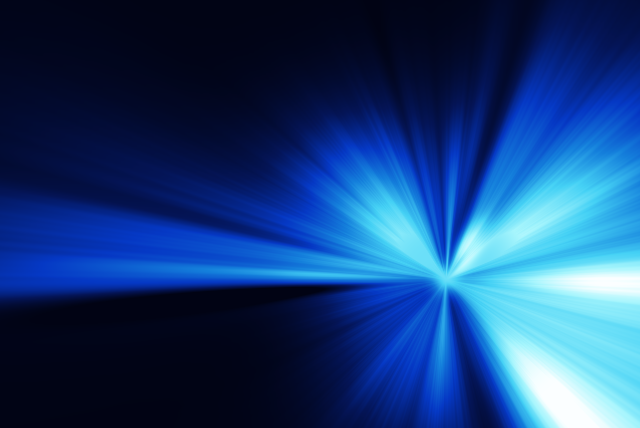
Give the GLSL for this background, as a Shadertoy shader.

```glsl
#define CENTRE vec2(0.697, 0.346)
#define BASE_ENERGY 0.10
#define STREAK_AMOUNT 0.21
#define BEAM_FALLOFF 2.6
#define FAR_ONSET 0.38
#define NEAR_DIMMING 0.25
#define CORE_RADIUS 0.035
#define CORE_ENERGY 3.9
#define FLARE_OFFSET vec2(0.050, 0.080)
#define FLARE_ANGLE 56.0
#define FLARE_SIZE vec2(0.070, 0.026)
#define FLARE_ENERGY 2.2

// Each beam: angle in degrees, angular width, reach, energy
const vec4 FANS[11] = vec4[11](
    vec4(-20.0, 48.0, 1.3, 4.6), vec4(36.0, 20.0, 0.54, 4.1),
    vec4(63.0, 12.0, 0.60, 2.3), vec4(86.0, 4.0, 0.36, 2.6),
    vec4(124.0, 32.0, 0.38, 4.5), vec4(142.0, 13.0, 0.44, 1.1),
    vec4(166.0, 15.0, 1.0, 1.5), vec4(245.0, 28.0, 0.38, 2.2),
    vec4(268.0, 9.0, 0.3, 2.0), vec4(187.0, 40.0, 0.28, 2.3),
    vec4(105.0, 2.0, 0.5, -0.6));

// Beams and dark gaps that grow in strength away from the centre
const vec4 FAR_BEAMS[10] = vec4[10](
    vec4(-1.0, 7.0, 2.0, 2.0), vec4(-49.0, 12.0, 2.0, 3.0),
    vec4(175.0, 6.0, 1.6, 1.4), vec4(177.7, 1.5, 0.9, 0.9),
    vec4(180.5, 2.5, 1.8, 1.4), vec4(183.5, 3.0, 0.75, -2.0),
    vec4(73.0, 3.0, 0.6, -0.9), vec4(-73.0, 7.0, 2.0, -0.9),
    vec4(166.0, 2.0, 0.9, -0.7), vec4(79.0, 3.0, 0.5, 0.8));

// Energy levels from darkness to white heat
const vec3 RAMP[7] = vec3[7](
    vec3(0.003, 0.006, 0.05), vec3(0.015, 0.08, 0.34),
    vec3(0.02, 0.22, 0.77), vec3(0.08, 0.50, 0.86),
    vec3(0.27, 0.82, 0.96), vec3(0.65, 0.96, 0.99), vec3(1.0));

vec3 energyColour(float energy) {
    float level = clamp(energy, 0.0, 5.999);
    int i = int(level);
    return mix(RAMP[i], RAMP[i + 1], fract(level));
}

vec2 hashGradient(vec2 cell) {
    float h = fract(sin(dot(cell, vec2(127.1, 311.7))) * 43758.5);
    return vec2(cos(h * 6.2832), sin(h * 6.2832));
}

float gradientNoise(vec2 p) {
    vec2 i = floor(p), f = fract(p);
    vec2 u = f * f * f * (f * (f * 6.0 - 15.0) + 10.0);
    vec2 e = vec2(0.0, 1.0);
    float a = dot(hashGradient(i), f);
    float b = dot(hashGradient(i + e.yx), f - e.yx);
    float c = dot(hashGradient(i + e.xy), f - e.xy);
    float d = dot(hashGradient(i + e.yy), f - e.yy);
    return mix(mix(a, b, u.x), mix(c, d, u.x), u.y);
}

float beamEnergy(vec4 beam, float degreesAround, float radius) {
    float turn = mod(degreesAround - beam.x + 180.0, 360.0) - 180.0;
    float spread = turn / beam.y;
    return beam.w * exp(-spread * spread - pow(radius / beam.z, BEAM_FALLOFF));
}

// Streaks vary mostly around the centre and only slightly along a ray
float streaks(vec2 direction, float radius) {
    float sum = 0.0, frequency = 6.0, weight = 0.7;
    for (int i = 0; i < 4; i++) {
        vec2 drift = vec2(radius * 0.5, float(i) * 17.3);
        float visible = smoothstep(0.0, 0.004 * frequency, radius);
        sum += weight * visible * gradientNoise(direction * frequency + drift);
        frequency *= 2.3;
        weight *= 0.7;
    }
    return sum;
}

void mainImage(out vec4 fragColor, in vec2 fragCoord) {
    vec2 p = (fragCoord - CENTRE * iResolution.xy) / iResolution.y;
    float radius = max(length(p), 0.0001);
    float around = degrees(atan(p.y, p.x));

    // Fans and gaps of light
    float energy = 0.0, farEnergy = 0.0;
    for (int i = 0; i < 11; i++) energy += beamEnergy(FANS[i], around, radius);
    for (int i = 0; i < 10; i++) farEnergy += beamEnergy(FAR_BEAMS[i], around, radius);
    energy *= 1.0 - NEAR_DIMMING * exp(-radius * 10.0);
    energy += farEnergy * smoothstep(0.03, FAR_ONSET, radius);

    // Fine rays, softer in the brightest areas
    float contrast = STREAK_AMOUNT * mix(1.6, 0.5, smoothstep(1.0, 5.0, energy));
    energy = max(energy, 0.0) * (1.0 + contrast * streaks(p / radius, radius));
    energy = min(energy, mix(4.3, 5.85, smoothstep(0.08, 0.35, radius)));

    // Core and slanted flare
    energy = mix(energy, CORE_ENERGY, exp(-pow(radius / CORE_RADIUS, 2.0)));
    float tilt = radians(FLARE_ANGLE);
    vec2 along = vec2(cos(tilt), sin(tilt));
    vec2 q = p - FLARE_OFFSET;
    vec2 flare = vec2(dot(q, along), dot(q, vec2(-along.y, along.x))) / FLARE_SIZE;
    energy += FLARE_ENERGY * exp(-dot(flare, flare));

    fragColor = vec4(energyColour(energy + BASE_ENERGY), 1.0);
}
```
